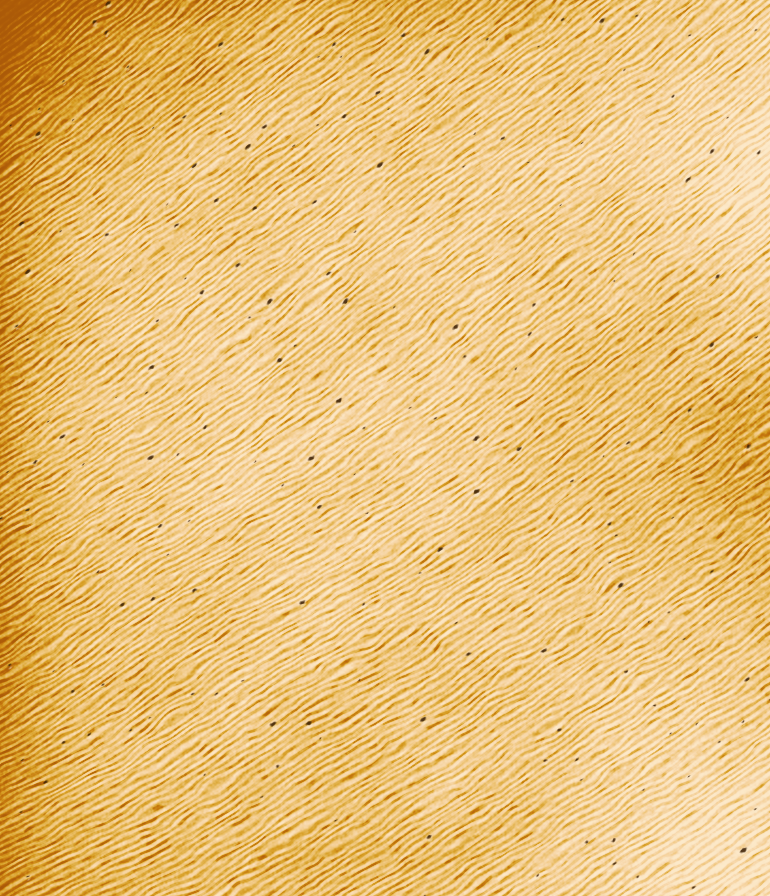
Write a Shadertoy shader that draws this texture.

```glsl
// Golden, finely furrowed hide with slanted wavy ridges, dark pores and scorched edges.

float hash(vec2 p) {
    vec3 q = fract(p.xyx * 0.1031);
    q += dot(q, q.yzx + 33.33);
    return fract((q.x + q.y) * q.z);
}

float noise(vec2 p) {
    vec2 cell = floor(p), f = fract(p);
    f = f * f * (3.0 - 2.0 * f);
    return mix(mix(hash(cell), hash(cell + vec2(1, 0)), f.x),
               mix(hash(cell + vec2(0, 1)), hash(cell + vec2(1, 1)), f.x), f.y);
}

// Soft round falloff around a centre, stretched by scale
float glow(vec2 q, vec2 centre, vec2 scale) {
    vec2 d = (q - centre) * scale;
    return exp(-dot(d, d));
}

// Coordinates along (x) and across (y) the grain, steeper towards the top
vec2 grainSpace(vec2 p) {
    vec2 along = vec2(cos(0.58), sin(0.58));
    float across = dot(p, vec2(-along.y, along.x));
    across += 0.016 * noise(p * 4.0) - 0.15 * p.x * (p.y - 0.5);
    return vec2(dot(p, along), across) + 3.0;
}

// Difference of two samples across the grain: embossed streaks without blotches
float emboss(vec2 g, vec2 scale) {
    return noise(g * scale) - noise(g * scale + vec2(0.0, 0.9));
}

// Wavy ridges with crisp flanks, fine streaks, and dark dashes lying in the grooves
float ridges(vec2 g) {
    float phase = g.y * 154.0 + 1.1 * noise(g * vec2(26, 62))
                + 0.35 * noise(g * vec2(70, 130) + 7.0);
    float wave = sin(6.2832 * phase);
    float groove = smoothstep(0.1, -0.9, wave);
    float depth = 0.6 + 0.75 * noise(g * vec2(50, 110) + 19.0);
    float ridge = 0.8 * depth * clamp(1.35 * wave, -1.0, 1.0);
    float streaks = 0.8 * emboss(g + 5.0, vec2(55, 240)) + 0.8 * emboss(g + 9.0, vec2(130, 330));
    float dashes = smoothstep(0.62, 0.85, noise(g * vec2(75, 160) + 53.0));
    return ridge + streaks - 1.1 * dashes * groove;
}

// Broad light and shade over the sheet
float shading(vec2 q) {
    float s = 0.22 - 2.0 * exp(-q.x * 13.0);
    s -= 1.3 * glow(q, vec2(0.0, 1.0), vec2(3.6, 5.5));
    s -= 1.3 * exp((q.y - 1.0) * 13.0) * smoothstep(1.05, 0.6, q.x);
    s -= 1.2 * glow(q, vec2(1.03, 0.48), vec2(4.5, 6.0));
    s -= 0.5 * smoothstep(0.35, 0.0, q.y) * smoothstep(1.0, 0.3, q.x);
    s += 1.3 * glow(q, vec2(1.02, 0.83), vec2(5.5, 6.0));
    s += 1.3 * glow(q, vec2(0.94, 0.03), vec2(4.5, 6.0));
    return s + 0.4 * glow(q, vec2(0.33, 0.68), vec2(2.5, 2.5));
}

// Tone 0..1 to colour, from burnt amber to cream
vec3 goldRamp(float t) {
    vec3 c = mix(vec3(0.67, 0.35, 0.03), vec3(0.76, 0.45, 0.05), clamp(t / 0.018, 0.0, 1.0));
    c = mix(c, vec3(0.84, 0.61, 0.13), clamp((t - 0.018) / 0.057, 0.0, 1.0));
    c = mix(c, vec3(0.88, 0.69, 0.28), clamp((t - 0.075) / 0.12, 0.0, 1.0));
    c = mix(c, vec3(0.92, 0.75, 0.42), clamp((t - 0.195) / 0.195, 0.0, 1.0));
    c = mix(c, vec3(0.95, 0.80, 0.55), clamp((t - 0.39) / 0.26, 0.0, 1.0));
    c = mix(c, vec3(0.97, 0.85, 0.68), clamp((t - 0.65) / 0.23, 0.0, 1.0));
    return mix(c, vec3(0.99, 0.92, 0.80), clamp((t - 0.88) / 0.12, 0.0, 1.0));
}

// Sparse slightly ragged pores along the grain: x = dark pit, y = pale rim beside it
vec2 pores(vec2 g) {
    vec2 cell = floor(g / 0.036);
    vec2 jitter = vec2(hash(cell + 5.0), hash(cell + 71.0));
    vec2 d = g - (cell + 0.15 + 0.7 * jitter) * 0.036;
    d += 0.0012 * (vec2(noise(g * 350.0), noise(g * 350.0 + 37.0)) - 0.5);
    float size = mix(0.0005, 0.0018, pow(hash(cell + 131.0), 2.0));
    float present = step(hash(cell + 211.0), 0.3);
    vec2 stretch = vec2(0.48, 1.0);
    float pit = smoothstep(size + 0.0009, size - 0.0009, length(d * stretch));
    float rim = smoothstep(size + 0.001, size - 0.001, length((d + vec2(0.001, 0.0032)) * stretch));
    return present * vec2(pit, rim);
}

void mainImage(out vec4 fragColor, in vec2 fragCoord) {
    vec2 p = fragCoord / iResolution.y;
    vec2 g = grainSpace(p);

    // Sum the layers, then spread them evenly over the colour ramp
    float tone = ridges(g) + shading(fragCoord / iResolution.xy);
    tone += 0.6 * (noise(g * vec2(6, 16) + 40.0) - 0.5);
    tone += 0.4 * (noise(p * 22.0 + 80.0) - 0.5);
    tone += 0.8 * (noise(p * 420.0) - 0.5);
    vec3 colour = goldRamp(1.0 / (1.0 + exp(-1.7 * tone)));

    vec2 pore = pores(g);
    colour = mix(colour, vec3(0.99, 0.94, 0.84), 0.5 * pore.y);
    colour = mix(colour, vec3(0.25, 0.14, 0.03), 0.9 * pore.x);
    fragColor = vec4(colour, 1.0);
}
```
